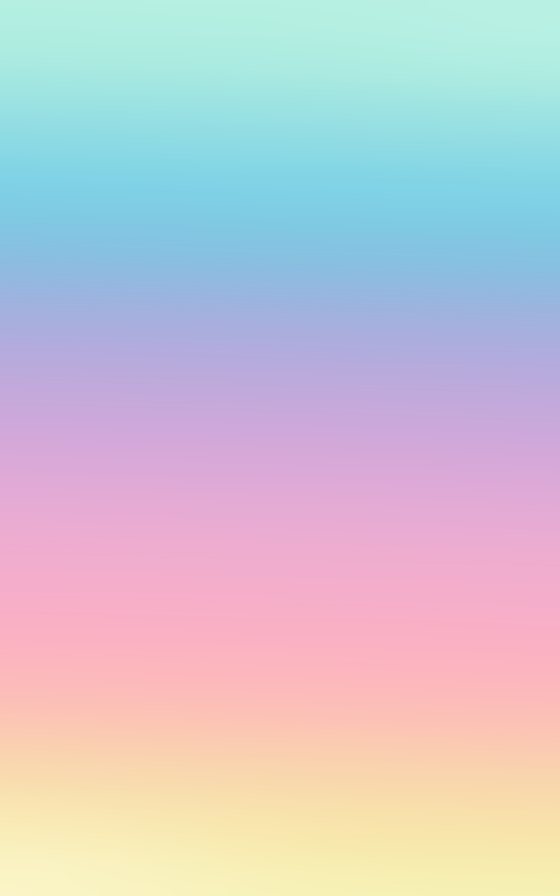
Reproduce this background procedurally as a WebGL 2 fragment shader.

```glsl
#version 300 es
precision highp float;
// Soft pastel sky: mint, blue, lilac, pink, peach and cream bands with faint streaks.
uniform vec2 u_resolution;
out vec4 fragColor;

const int LAST = 14;
// Evenly spaced colour stops, top to bottom
const vec3 STOPS[15] = vec3[15](
  vec3(0.71, 0.94, 0.885), vec3(0.67, 0.92, 0.88), vec3(0.58, 0.87, 0.89),
  vec3(0.50, 0.82, 0.90), vec3(0.53, 0.755, 0.88), vec3(0.645, 0.69, 0.87),
  vec3(0.745, 0.665, 0.86), vec3(0.83, 0.66, 0.85), vec3(0.90, 0.67, 0.83),
  vec3(0.95, 0.68, 0.80), vec3(0.98, 0.695, 0.765), vec3(0.99, 0.745, 0.72),
  vec3(0.975, 0.83, 0.68), vec3(0.97, 0.90, 0.67), vec3(0.965, 0.945, 0.71));

float hash(vec2 p) {
  return fract(sin(dot(p, vec2(127.1, 311.7))) * 43758.5453);
}

float noise(vec2 p) {
  vec2 i = floor(p), f = fract(p);
  f = f * f * (3.0 - 2.0 * f);
  return mix(mix(hash(i), hash(i + vec2(1, 0)), f.x),
             mix(hash(i + vec2(0, 1)), hash(i + vec2(1, 1)), f.x), f.y);
}

vec3 stopAt(int i) {
  return STOPS[clamp(i, 0, LAST)];
}

// Catmull-Rom blend through the colour stops
vec3 pastelRamp(float t) {
  float s = clamp(t, 0.0, 1.0) * float(LAST);
  int i = min(int(s), LAST - 1);
  float f = s - float(i);
  vec3 a = stopAt(i - 1), b = stopAt(i), c = stopAt(i + 1), d = stopAt(i + 2);
  return b + 0.5 * f * (c - a + f * (2.0 * a - 5.0 * b + 4.0 * c - d
           + f * (3.0 * (b - c) + d - a)));
}

void main() {
  vec2 uv = gl_FragCoord.xy / u_resolution;

  // Bands dip slightly to the right, with fine horizontal streaks
  float streak = noise(uv * vec2(3.0, 110.0)) - 0.5;
  float depth = 1.0 - uv.y + 0.018 * (0.5 - uv.x) + 0.004 * streak;
  vec3 color = pastelRamp(depth);

  // Pale glows in the lower left and upper right corners
  float creamGlow = exp(-dot(uv, uv * vec2(6.0, 110.0)));
  vec2 corner = 1.0 - uv;
  float mintGlow = exp(-dot(corner, corner * vec2(8.0, 150.0)));
  color = mix(color, vec3(0.99, 0.965, 0.82), 0.6 * creamGlow);
  color = mix(color, vec3(0.74, 0.945, 0.905), 0.5 * mintGlow);

  fragColor = vec4(color, 1.0);
}
```
